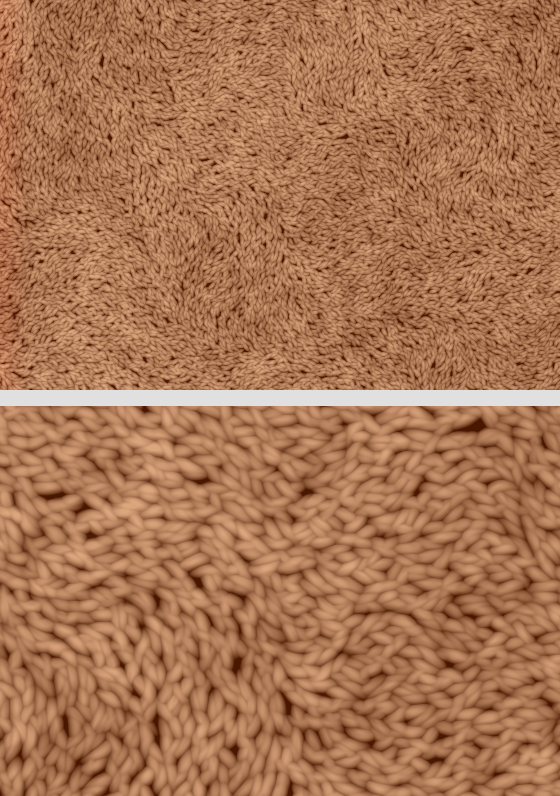
Top, the full canvas; bottom, a detail of the centre.
A Shadertoy shader for this texture:

```glsl
// Shaggy brown carpet: short yarn tufts are scattered on a jittered grid,
// leaning along a slowly turning flow field. The highest tuft wins softly,
// and its height sets the shade, so that the gaps between tufts turn dark.

vec3 hash32(vec2 p) {
    vec3 q = fract(p.xyx * vec3(0.1031, 0.1030, 0.0973));
    q += dot(q, q.yxz + 33.33);
    return fract((q.xxy + q.yzz) * q.zyx);
}

float valueNoise(vec2 p) {
    vec2 cell = floor(p), f = fract(p);
    f = f * f * (3.0 - 2.0 * f);
    float low = mix(hash32(cell).x, hash32(cell + vec2(1, 0)).x, f.x);
    float high = mix(hash32(cell + vec2(0, 1)).x, hash32(cell + vec2(1, 1)).x, f.x);
    return mix(low, high, f.y);
}

// Brightness of the pile: about 0 in the gaps, 1 on lit tuft tops
float pileShade(vec2 p) {
    vec2 q = p * 88.0;
    vec2 home = floor(q);
    float flow = -0.75 + 3.2 * (valueNoise(p * 3.5 + 7.0) - 0.5)
               + 1.2 * (valueNoise(p * 13.0 + 31.0) - 0.5);
    float shadeSum = 0.0, weightSum = 0.0;

    for (int j = -2; j <= 2; j++)
    for (int i = -2; i <= 2; i++) {
        vec2 cell = home + vec2(i, j);
        vec3 rnd = hash32(cell + 50.0);
        vec3 look = hash32(cell + 417.0);

        // Tuft frame: x runs along the yarn, y across it
        float angle = flow + 1.5 * (rnd.z - 0.5);
        vec2 along = vec2(cos(angle), sin(angle));
        vec2 across = vec2(-along.y, along.x);
        vec2 d = q - cell - rnd.xy;
        vec2 t = vec2(dot(d, along), dot(d, across));
        t.y += 0.25 * (look.z - 0.5) * t.x * t.x;
        vec2 s = t / vec2(mix(0.85, 1.2, look.y), 0.43);

        // Rounded body, lit from the upper left, with faint fibre streaks
        float height = max(0.6 * look.x + 1.0 - dot(s, s), -1.5);
        float side = clamp(s.y, -1.0, 1.0) * dot(across, vec2(-0.5, 0.86));
        float fibre = valueNoise(t * vec2(1.5, 4.5) + cell * 3.7) - 0.5;
        float shade = 0.28 + 0.46 * height + 0.15 * side + 0.14 * fibre;

        float weight = exp(5.5 * height);
        shadeSum += weight * shade;
        weightSum += weight;
    }
    return shadeSum / weightSum;
}

void mainImage(out vec4 fragColor, in vec2 fragCoord) {
    vec2 p = fragCoord / iResolution.y;
    float across = fragCoord.x / iResolution.x;

    // Tufts plus clumps, broad brushed patches and a dimmer right side
    float shade = pileShade(p);
    shade += 0.28 * (valueNoise(p * 28.0 + 3.0) - 0.5);
    shade += 0.20 * (valueNoise(p * 5.0 + 19.0) - 0.5);
    shade += 0.03 - 0.08 * smoothstep(0.5, 1.0, across);
    shade = clamp(shade, -0.28, 1.15);

    vec3 deepBrown = vec3(0.40, 0.20, 0.09);
    vec3 paleTan = vec3(0.80, 0.59, 0.44);
    vec3 color = mix(deepBrown, paleTan, shade);

    // Warmer, redder strip along the left edge
    color += vec3(0.05, 0.0, 0.0) * (1.0 - smoothstep(0.0, 0.06, across));

    fragColor = vec4(color, 1.0);
}
```
